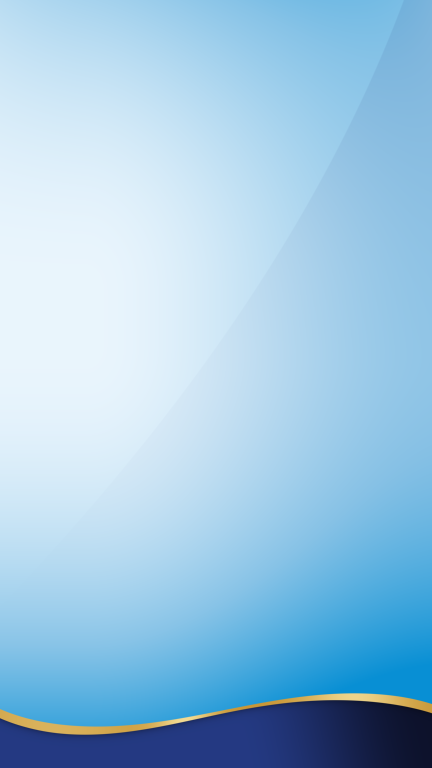
Write a Shadertoy shader that draws this background.

```glsl
const vec3 PALE = vec3(0.915, 0.96, 0.99);
const vec3 SKY = vec3(0.53, 0.765, 0.905);
const vec3 AZURE = vec3(0.03, 0.56, 0.83);
const vec3 NAVY = vec3(0.14, 0.225, 0.51);
const vec3 MIDNIGHT = vec3(0.05, 0.07, 0.17);
const vec3 BRONZE = vec3(0.78, 0.58, 0.20);
const vec3 GOLD = vec3(0.97, 0.89, 0.62);

// Soft step centred on zero, one pixel wide
float cover(float d, float px) {
    return smoothstep(-0.75 * px, 0.75 * px, d);
}

float bump(float x, float centre, float width) {
    float d = (x - centre) / width;
    return exp(-d * d);
}

// Blue depth: 0 is pale, 1 is sky, 2 is azure
float skyDepth(vec2 p) {
    float right = 0.88 * smoothstep(0.2, 1.05, p.x);
    float low = max(0.55 - p.y, 0.0) / 0.42;
    float high = max(p.y - 0.62, 0.0) / 0.38;
    float topGain = 0.5 + 1.2 * p.x - 1.55 * p.x * p.x;
    return right + 1.15 * low * low + topGain * high * high;
}

vec3 skyColor(float depth) {
    vec3 c = mix(PALE, SKY, clamp(depth, 0.0, 1.0));
    return mix(c, AZURE, clamp(depth - 1.0, 0.0, 1.0));
}

// Horizontal position of the sweeping arc, t measured down from the top
float arcX(float t) {
    return 0.935 - 0.664 * t - 0.657 * t * t;
}

// Upper edge of the ribbon
float waveY(float x) {
    float wave = 0.0755 + 0.0222 * sin(6.2832 * (x - 0.52) / 1.25);
    return wave + 0.0125 * pow(1.0 - x, 12.0) - 0.007 * pow(x, 14.0);
}

float ribbonWidth(float x) {
    return 0.004 + 0.008 * smoothstep(0.0, 0.45, abs(x - 0.54));
}

vec3 ribbonColor(float x) {
    float shine = 0.38 * bump(x, 0.12, 0.2) + 0.85 * bump(x, 0.43, 0.07)
                + 0.8 * bump(x, 0.82, 0.12);
    return mix(BRONZE, GOLD, min(shine, 1.0));
}

vec3 baseColor(vec2 p, float below) {
    float dusk = smoothstep(0.55, 1.0, p.x + 0.4 * (p.y - 0.04));
    vec3 c = mix(NAVY, MIDNIGHT, dusk);
    return c * (1.0 - 0.3 * exp(-below / 0.004));
}

void mainImage(out vec4 fragColor, in vec2 fragCoord) {
    vec2 p = fragCoord / iResolution.xy;
    vec2 px = 1.0 / iResolution.xy;
    float t = 1.0 - p.y;

    // Sky with a translucent fold right of the arc
    vec3 color = skyColor(skyDepth(p));
    float fold = cover(p.x - arcX(t), px.x * 1.3);
    float strength = mix(1.0, 0.3, smoothstep(0.0, 0.5, t))
                   * (1.0 - smoothstep(0.5, 0.85, t));
    color *= 1.0 - fold * strength * vec3(0.07, 0.07, 0.045);

    // Navy base and gold ribbon
    float edge = waveY(p.x);
    float lower = edge - ribbonWidth(p.x);
    color = mix(color, ribbonColor(p.x), cover(edge - p.y, px.y));
    vec3 base = baseColor(p, max(lower - p.y, 0.0));
    color = mix(color, base, cover(lower - p.y, px.y));

    fragColor = vec4(color, 1.0);
}
```
